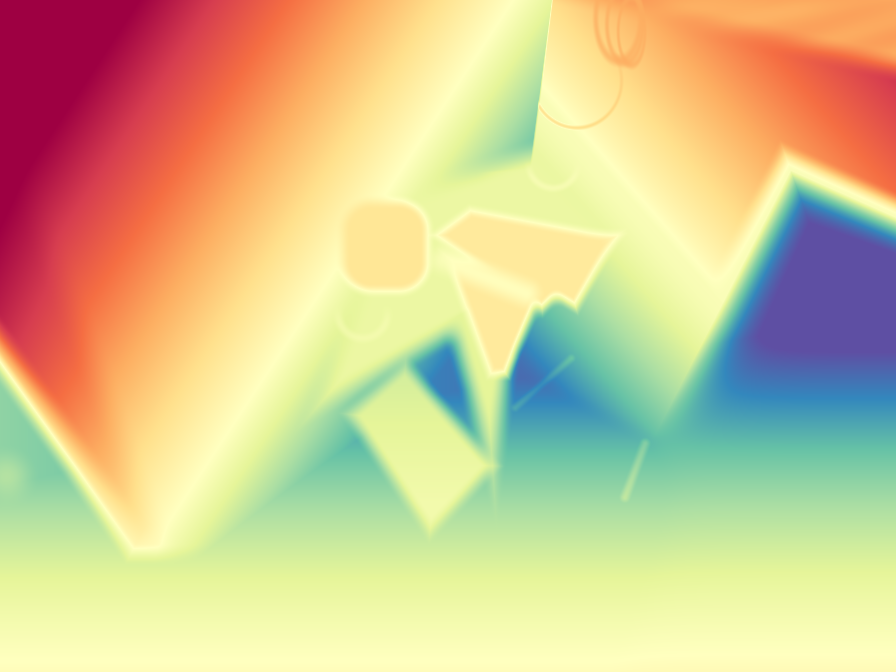
Reproduce this texture map procedurally as a WebGL 1 fragment shader.

```glsl
precision highp float;
uniform vec2 u_resolution;

// Spectral ramp: near is crimson, far is violet
vec3 spectral(float depth) {
  float t = clamp(depth, 0.0, 1.0) * 10.0;
  vec3 c = mix(vec3(0.62, 0.0, 0.26), vec3(0.84, 0.24, 0.31), clamp(t, 0.0, 1.0));
  c = mix(c, vec3(0.96, 0.43, 0.26), clamp(t - 1.0, 0.0, 1.0));
  c = mix(c, vec3(0.99, 0.68, 0.38), clamp(t - 2.0, 0.0, 1.0));
  c = mix(c, vec3(1.0, 0.88, 0.55), clamp(t - 3.0, 0.0, 1.0));
  c = mix(c, vec3(1.0, 1.0, 0.75), clamp(t - 4.0, 0.0, 1.0));
  c = mix(c, vec3(0.9, 0.96, 0.6), clamp(t - 5.0, 0.0, 1.0));
  c = mix(c, vec3(0.67, 0.87, 0.64), clamp(t - 6.0, 0.0, 1.0));
  c = mix(c, vec3(0.4, 0.76, 0.65), clamp(t - 7.0, 0.0, 1.0));
  c = mix(c, vec3(0.2, 0.53, 0.74), clamp(t - 8.0, 0.0, 1.0));
  return mix(c, vec3(0.37, 0.31, 0.64), clamp(t - 9.0, 0.0, 1.0));
}

vec2 gradient(vec2 cell) {
  float a = 6.2832 * fract(sin(dot(cell, vec2(127.1, 311.7))) * 43758.5);
  return vec2(cos(a), sin(a));
}

float gradientNoise(vec2 p) {
  vec2 i = floor(p), f = fract(p), w = f * f * (3.0 - 2.0 * f);
  vec2 x = vec2(1.0, 0.0);
  return mix(mix(dot(gradient(i), f), dot(gradient(i + x), f - x), w.x),
             mix(dot(gradient(i + x.yx), f - x.yx), dot(gradient(i + 1.0), f - 1.0), w.x), w.y);
}

// Signed distance to a line, positive on the right of a -> b
float side(vec2 p, vec2 a, vec2 b) {
  vec2 n = normalize(b - a);
  return dot(p - a, vec2(n.y, -n.x));
}

// Convex counterclockwise quad, negative inside
float quad(vec2 p, vec2 a, vec2 b, vec2 c, vec2 d) {
  return max(max(side(p, a, b), side(p, b, c)), max(side(p, c, d), side(p, d, a)));
}

float segment(vec2 p, vec2 a, vec2 b) {
  vec2 q = p - a, r = b - a;
  return length(q - r * clamp(dot(q, r) / dot(r, r), 0.0, 1.0));
}

float smin(float a, float b, float k) {
  float h = max(k - abs(a - b), 0.0);
  return min(a, b) - h * h / (4.0 * k);
}

float layer(float under, float over, float dist, float soft) {
  return mix(over, under, smoothstep(-soft, soft, dist));
}

float stroke(float under, float over, float dist, float width, float amount) {
  return mix(under, over, amount * (1.0 - smoothstep(0.0, width, dist)));
}

float rightBox(vec2 p, float ground) {
  float u = p.x - (2.45 + (2.53 - p.y) * 0.875);
  float a = max(-u, 0.0);
  float d = 0.5 - 0.25 * max(u, 0.0) + 0.31 * a + 0.074 * a * a;
  d += 0.025 * exp(-abs(u) * 14.0);
  // Rumpled cover at the top
  float cover = side(p, vec2(2.85, 2.96), vec2(4.0, 2.7));
  float folds = gradientNoise(vec2(p.x * 2.0 + p.y, p.y * 9.0 - p.x * 2.0));
  d = layer(d, 0.29 + 0.04 * folds, cover, 0.07);
  // Cable loop and nested plug outlines
  float loopDist = abs(length((p - vec2(2.575, 2.64)) * vec2(1.0, 0.95)) - 0.2);
  d = stroke(d, 0.36, loopDist, 0.014, 0.7 * (1.0 - smoothstep(2.68, 2.76, p.y)));
  for (int i = 0; i < 3; i++) {
    float k = float(i);
    vec2 q = (p - vec2(2.76 + 0.03 * k, 2.92 - 0.03 * k)) / vec2(0.1 - 0.02 * k, 0.19 - 0.02 * k);
    d = stroke(d, 0.3, abs(length(q) - 1.0) * 0.08, 0.016, 0.7);
  }
  // Right silhouette falling away to the deep background
  vec2 corner = vec2(3.53, 2.24);
  float e = min(side(p, corner, vec2(2.92, 1.05)) * -1.0, side(p, corner, vec2(4.0, 2.03)));
  d = mix(d, max(d, 0.52), smoothstep(-0.11, 0.0, e));
  return mix(d, ground, 1.0 - exp(-max(e, 0.0) / 0.085));
}

float leftWall(vec2 p, float ground) {
  float u = p.x - (0.78 + (p.y - 0.71) * 0.66);
  float d = 0.5 + 0.3 * min(u, 0.0) + 0.54 * max(u, 0.0);
  float crease = p.x - (0.156 + (2.22 - p.y) * 0.367);
  d -= 0.045 * (1.0 - smoothstep(-0.15, 0.04, crease)) * smoothstep(2.4, 1.3, p.y);
  float e = max(side(p, vec2(0.57, 0.5), vec2(0.0, 1.31)) * -1.0, 0.5 - p.y);
  d = mix(d, max(d, 0.49), smoothstep(-0.17, 0.0, e));
  return layer(d, ground, -e - 0.025, 0.05);
}

void main() {
  vec2 p = gl_FragCoord.xy / u_resolution * vec2(4.0, 3.0);
  float ground = min(0.49 + 0.22 * p.y + 0.1 * p.y * p.y, 0.74 + 0.09 * p.x);
  ground = stroke(ground, 0.66, length(p - vec2(0.03, 0.87)), 0.15, 0.7);

  // Large planes
  float wall = leftWall(p, ground);
  float box = rightBox(p, ground);
  float clip = side(p, vec2(2.37, 2.3), vec2(2.46, 3.0));
  clip = max(clip, (2.25 - p.y) * 0.5);
  float d = smin(min(wall, ground), mix(1.0, box, smoothstep(-0.012, 0.012, clip)), 0.03);

  // Central body, lower block and neck
  float body = quad(p, vec2(2.4, 2.32), vec2(1.75, 2.1), vec2(1.43, 1.2), vec2(2.76, 1.93));
  d = layer(d, min(d, 0.575), body, 0.07);
  float neck = quad(p, vec2(2.19, 1.7), vec2(2.0, 1.62), vec2(2.2, 0.9), vec2(2.27, 1.4));
  d = layer(d, min(d, 0.6), neck, 0.06);
  float block = quad(p, vec2(1.81, 1.375), vec2(1.56, 1.15), vec2(1.92, 0.63), vec2(2.2, 0.92));
  d = layer(d, 0.55 + 0.14 * max(p.y - 0.75, 0.0), block, 0.045);

  // Warm round knob and draped piece
  vec2 q = abs(p - vec2(1.72, 1.9)) - vec2(0.06, 0.07);
  float knob = length(max(q, 0.0)) + min(max(q.x, q.y), 0.0) - 0.13;
  d = layer(d, 0.42, knob, 0.035);
  float drape = quad(p, vec2(2.74, 1.94), vec2(2.1, 2.06), vec2(1.95, 1.95), vec2(2.42, 1.62));
  drape = smin(drape, quad(p, vec2(2.74, 1.94), vec2(2.4, 1.9), vec2(2.45, 1.7), vec2(2.57, 1.63)), 0.04);
  drape = smin(drape, quad(p, vec2(2.44, 1.76), vec2(2.0, 1.85), vec2(2.19, 1.33), vec2(2.26, 1.33)), 0.04);
  d = layer(d, 0.43, drape, 0.035);
  d = stroke(d, 0.51, segment(p, vec2(1.98, 1.84), vec2(2.35, 1.69)), 0.09, 0.8);

  // Thin hooks and wires
  float hook = abs(length(p - vec2(2.47, 2.27)) - 0.11);
  d = stroke(d, 0.52, hook, 0.025, 0.7 * smoothstep(2.29, 2.2, p.y));
  float ring = abs(length(p - vec2(1.62, 1.6)) - 0.11);
  d = stroke(d, 0.53, ring, 0.03, 0.6 * smoothstep(1.65, 1.55, p.y));
  d = stroke(d, d - 0.06, segment(p, vec2(2.88, 1.02), vec2(2.79, 0.78)), 0.03, 1.0);
  d = stroke(d, d - 0.05, segment(p, vec2(2.3, 1.18), vec2(2.55, 1.4)), 0.025, 0.8);
  gl_FragColor = vec4(spectral(d), 1.0);
}
```
